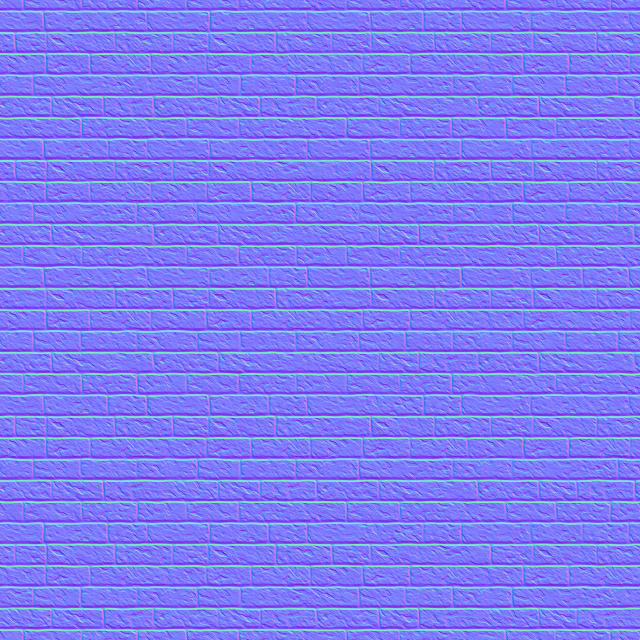
Give the GLSL for this texture map, as a three.js fragment shader.

```glsl
// Tangent-space normal map of a rough stone brick wall: 30 courses, 4 by 5 repeats of a six-course bond.
varying vec2 vUv;

float hash(vec2 p) {
  vec3 q = fract(p.xyx * 0.1031);
  q += dot(q, q.yzx + 33.33);
  return fract((q.x + q.y) * q.z);
}

// Gradient noise, roughly -0.7 to 0.7
float slopeAt(vec2 cell, vec2 offset) {
  float angle = 6.2832 * hash(cell);
  return dot(vec2(cos(angle), sin(angle)), offset);
}

float gradientNoise(vec2 p) {
  vec2 i = floor(p), f = p - i;
  vec2 u = f * f * f * (f * (f * 6.0 - 15.0) + 10.0);
  vec2 e = vec2(1.0, 0.0);
  return mix(mix(slopeAt(i, f), slopeAt(i + e, f - e), u.x),
             mix(slopeAt(i + e.yx, f - e.yx), slopeAt(i + 1.0, f - 1.0), u.x), u.y);
}

// Upright joints of each course in the bond, in course heights; the first is always kept
vec3 bondJoints(float bondRow) {
  if (bondRow < 0.5) return vec3(6.8, 2.2, 4.9);
  if (bondRow < 1.5) return vec3(2.35, 5.35, 0.7);
  if (bondRow < 2.5) return vec3(2.0, 4.2, 7.0);
  if (bondRow < 3.5) return vec3(1.7, 6.3, 3.9);
  if (bondRow < 4.5) return vec3(2.6, 7.3, 4.7);
  return vec3(3.7, 1.2, 6.25);
}

// Slanted tooling marks, grain and small chips, with smoother and rougher patches
float stoneRelief(vec2 p) {
  vec2 s = vec2(p.x * 2.3, p.y * 3.2 + p.x * 1.1);
  float marks = 0.018 * gradientNoise(s) + 0.018 * gradientNoise(s * 2.1 + 7.0);
  float grain = 0.011 * gradientNoise(s * 3.7 + 19.0);
  float chips = 0.028 * smoothstep(0.1, 0.35, gradientNoise(s * 1.3 + 31.0));
  float roughness = 1.0 + 0.9 * gradientNoise(p * 0.9 + 63.0);
  return (marks + grain - chips) * roughness;
}

// Wall height, with one course as the unit of length
float wallHeight(vec2 p) {
  p += 0.04 * vec2(gradientNoise(p * 1.7), gradientNoise(p * 1.3 + 50.0));

  float course = floor(p.y);
  float y = p.y - course;
  course = mod(29.0 - course, 30.0);
  float bondRow = mod(course, 6.0);
  vec3 joints = bondJoints(bondRow);
  float column = floor(p.x / 7.5);

  // Nearest joints on either side; some are left out to make longer bricks
  float left = -100.0, right = 100.0, brick = 0.0;
  for (int c = -1; c <= 1; c++) {
    for (int i = 0; i < 3; i++) {
      float col = column + float(c);
      float id = float(i);
      float wrapped = mod(col, 4.0);
      float missing = id * 0.25 - 0.1;
      if (hash(vec2(wrapped * 3.0 + id, course + 40.0)) > missing) {
        float jitter = 0.4 * (hash(vec2(wrapped + 9.0, bondRow * 3.0 + id)) - 0.5);
        float x = col * 7.5 + joints[i] + jitter;
        if (x <= p.x) {
          if (x > left) { left = x; brick = id; }
        } else {
          right = min(right, x);
        }
      }
    }
  }

  // Bed joints: steep on the top edge, gentler below; rounded corners at the uprights
  vec2 edge = vec2(min(p.x - left, right - p.x), min(1.0 - y, 0.55 * y));
  float inside = 0.15 - length(max(0.15 - edge, 0.0));
  float bed = smoothstep(0.0, 0.085, edge.y);
  float rounded = smoothstep(0.0, 0.085, inside);

  // Upright joints vary from faint to open
  float nearest = p.x - left < right - p.x ? left : right;
  float openness = mix(0.2, 0.75, hash(vec2(floor(nearest * 4.0 + 0.5), course)));
  float thickness = 0.07 + 0.03 * gradientNoise(p * 0.8 + 90.0);
  float block = thickness * mix(bed, rounded, openness);

  // The same stone face returns in each repeat of the bond
  vec2 face = vec2(p.x - left, y) + vec2(bondRow * 17.0, brick * 23.0);
  return block + rounded * (0.035 * y + stoneRelief(face));
}

void main() {
  // Courses are offset by half so the outer ones are cut
  vec2 p = vUv * 30.0 + vec2(0.0, 0.5);
  vec2 e = vec2(0.025, 0.0);
  vec2 slope = vec2(wallHeight(p + e) - wallHeight(p - e),
                    wallHeight(p + e.yx) - wallHeight(p - e.yx)) / 0.05;
  vec3 normal = normalize(vec3(-slope * vec2(0.65, 1.0), 1.0));
  gl_FragColor = vec4(normal * 0.5 + vec3(0.495, 0.495, 0.49), 1.0);
}
```
